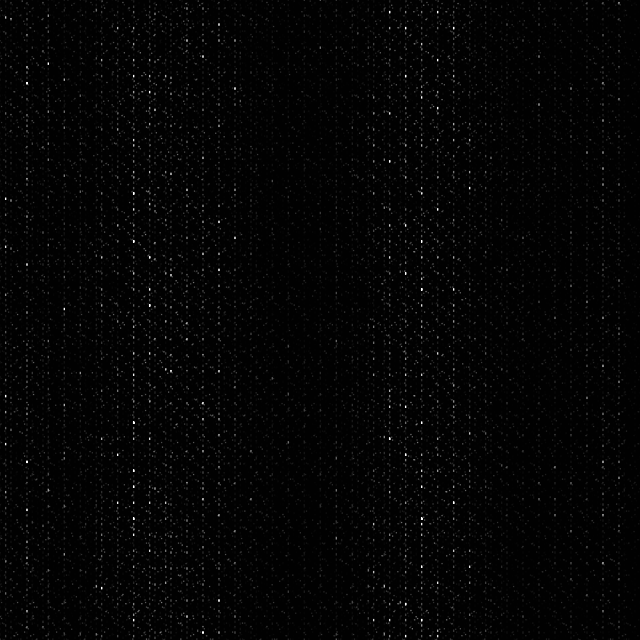
This texture is drawn by a WebGL 1 fragment shader. Its source:

```glsl
precision highp float;
// Black weave of 40 by 40 tiny tiles, lit by grey specks in drifting vertical streaks.

uniform vec2 u_resolution;

const float TILES = 40.0;                     // repeats across and down
const float THIRDS = 3.0;                     // speck slots per tile side
const vec2 GLINT_HALF = vec2(0.042, 0.075);   // half size, in tiles
const vec2 DUST_HALF = vec2(0.039, 0.039);
const vec3 BACKGROUND = vec3(0.004);
const vec3 SPECK_COLOR = vec3(1.0);
const float GLINT_GAIN = 3.6;
const float DUST_GAIN = 0.5;
const float STREAK_SHARPNESS = 4.0;
const float SLOT_OFFSET = 0.02;

float hash(vec2 p) {
    vec3 q = fract(vec3(p.xyx) * 0.1031);
    q += dot(q, q.yzx + 33.33);
    return fract((q.x + q.y) * q.z);
}

vec2 gradient(vec2 p) {
    float a = 6.2832 * hash(p);
    return vec2(cos(a), sin(a));
}

float gradientNoise(vec2 p) {
    vec2 i = floor(p), f = p - i;
    vec2 u = f * f * f * (f * (f * 6.0 - 15.0) + 10.0);
    vec2 e = vec2(1.0, 0.0);
    float low = mix(dot(gradient(i), f), dot(gradient(i + e), f - e), u.x);
    float high = mix(dot(gradient(i + e.yx), f - e.yx), dot(gradient(i + 1.0), f - 1.0), u.x);
    return mix(low, high, u.y);
}

float bump(float x, float center, float width) {
    float d = (x - center) / width;
    return exp(-d * d);
}

// Broad bright and dim bands across the canvas.
float bandLight(float x) {
    float light = 0.2 + 0.5 * bump(x, 0.04, 0.04) + 0.8 * bump(x, 0.25, 0.12)
                + 0.85 * bump(x, 0.66, 0.09) + 0.25 * bump(x, 0.95, 0.035);
    return light * (1.0 - 0.8 * smoothstep(0.965, 0.985, x));
}

// Smooth-edged rectangle that keeps its light when smaller than a pixel.
float speck(vec2 d, vec2 halfSize, vec2 pixel) {
    vec2 cover = clamp((halfSize - abs(d)) / pixel + 0.5, 0.0, 1.0);
    cover *= min(vec2(1.0), 2.0 * halfSize / pixel);
    return cover.x * cover.y;
}

// Weight of a slot as the favoured third moves through the tile.
float slotWeight(float slot, float phase) {
    float d = mod(slot - phase + 0.5 * THIRDS, THIRDS) - 0.5 * THIRDS;
    return exp(-STREAK_SHARPNESS * d * d);
}

// Nine slots per tile; the brightest column drifts from left to right.
float glints(vec2 p, vec2 pixel) {
    float light = 0.0;
    for (int i = 0; i < 9; i++) {
        float n = float(i);
        vec2 slot = vec2(mod(n, THIRDS), floor(n / THIRDS));
        vec2 place = slot / THIRDS + SLOT_OFFSET;
        place.y -= 0.11 * slot.x;
        vec2 q = p - place + 0.5;
        vec2 tile = floor(q);
        vec2 at = tile + place;
        float column = tile.x * THIRDS + slot.x;

        float drift = 1.25 * sqrt(max(at.x, 0.0)) + 0.5;
        float rise = 0.075 * at.y + 0.16 * tile.x;
        float weight = slotWeight(slot.x, drift) + 0.05;
        weight *= slotWeight(slot.y, rise) + 0.18;

        float columnLight = 0.45 + 0.55 * hash(vec2(column, 7.0));
        float wear = clamp(0.85 + 0.8 * gradientNoise(vec2(column * 0.37, at.y * 0.11)), 0.3, 1.3);
        float beat = 0.65 + 0.35 * cos(6.2832 * (tile.y + tile.x) / 3.0);
        float flicker = hash(vec2(column, tile.y * THIRDS + slot.y) + 11.0);
        float level = weight * columnLight * wear * beat * (0.2 + 0.8 * flicker * flicker);
        light += level * bandLight(at.x / TILES) * speck(fract(q) - 0.5, GLINT_HALF, pixel);
    }
    return light * GLINT_GAIN;
}

// Faint specks scattered the same way in every tile, each with its own flicker.
float dust(vec2 p, vec2 pixel) {
    float light = 0.0;
    for (int i = 0; i < 14; i++) {
        float n = float(i);
        vec2 place = vec2(fract(n * 0.382 + 0.1), fract(0.9 - n * 0.382 + 0.6 * hash(vec2(n, 3.0))));
        vec2 q = p - place + 0.5;
        vec2 tile = floor(q);
        float flicker = hash(tile + n * 17.0);
        float level = flicker * flicker * flicker;
        level *= 0.2 + 0.8 * bandLight((tile.x + place.x) / TILES);
        light += level * speck(fract(q) - 0.5, DUST_HALF, pixel);
    }
    return light * DUST_GAIN;
}

void main() {
    vec2 p = TILES * gl_FragCoord.xy / u_resolution;
    vec2 pixel = TILES / u_resolution;
    float light = glints(p, pixel) + dust(p, pixel);
    gl_FragColor = vec4(min(BACKGROUND + SPECK_COLOR * light, 1.0), 1.0);
}
```
